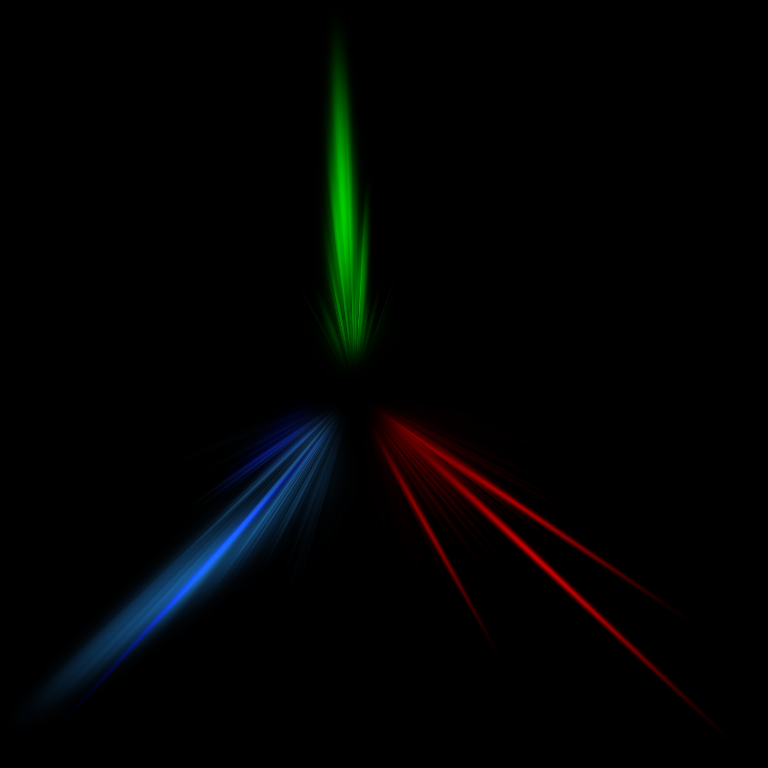
A WebGL 1 fragment shader for this background:

```glsl
precision highp float;
// Green, blue and red light streaks bursting from a dark hub on black.

uniform vec2 u_resolution;

const vec2 HUB = vec2(0.462, 0.491);
const float HUB_INNER = 0.025;    // radius where the fans start to glow
const float HUB_OUTER = 0.095;    // radius where the fans are fully lit
const float BEAM_TAPER = 0.6;     // share of width lost towards the tip
const float COARSE_STREAKS = 34.0; // streaks per radian
const float FINE_STREAKS = 95.0;

const vec3 GREEN = vec3(0.0, 0.86, 0.0);
const vec3 GREEN_DIM = vec3(0.0, 0.42, 0.0);
const vec3 GREEN_FAN = vec3(0.0, 0.20, 0.0);
const vec3 SKY = vec3(0.11, 0.42, 0.70);
const vec3 SKY_FAN = vec3(0.09, 0.25, 0.40);
const vec3 COBALT = vec3(0.0, 0.01, 0.62);
const vec3 NAVY = vec3(0.0, 0.0, 0.30);
const vec3 RED = vec3(0.80, 0.0, 0.0);
const vec3 RED_FAN = vec3(0.24, 0.0, 0.0);

float hash(float n) {
    return fract(sin(n * 127.1) * 4375.85);
}

float noise(float x) {
    float i = floor(x);
    float f = x - i;
    return mix(hash(i), hash(i + 1.0), f * f * (3.0 - 2.0 * f));
}

// Radial streak pattern, constant along each ray from the hub.
float streaks(float angle) {
    return 0.55 * noise(angle * COARSE_STREAKS + 200.0)
         + 0.45 * noise(angle * FINE_STREAKS + 700.0);
}

// Soft spindle from root to tip, brightest at the fraction peak.
float beam(vec2 p, vec2 root, vec2 tip, float width, float peak) {
    vec2 axis = tip - root;
    float len = length(axis);
    vec2 dir = axis / len;
    vec2 q = p - root;
    float t = dot(q, dir) / len;
    float across = (q.x * dir.y - q.y * dir.x)
                 / (width * (1.0 - BEAM_TAPER * clamp(t, 0.0, 1.0)));
    float along = smoothstep(0.0, peak, t) * (1.0 - smoothstep(peak, 1.0, t));
    return along * exp(-across * across);
}

// Short streaky spray around a middle direction.
float fan(vec2 q, float middle, float spread, float reach, float streak) {
    vec2 dir = vec2(cos(middle), sin(middle));
    float off = atan(dir.x * q.y - dir.y * q.x, dot(dir, q)) / spread;
    float r = length(q);
    float end = max(reach * (0.5 + streak), HUB_OUTER);
    float along = smoothstep(HUB_INNER, HUB_OUTER, r)
                * (1.0 - smoothstep(0.06, end, r));
    return along * exp(-off * off) * (0.3 + 1.4 * streak);
}

void main() {
    vec2 p = gl_FragCoord.xy / u_resolution;
    vec2 q = p - HUB;
    float streak = streaks(atan(q.y, q.x));
    float grain = 0.6 + 0.7 * streak;
    vec3 color = vec3(0.0);

    // Green plume and its narrow companion
    color += GREEN * grain
           * beam(p, vec2(0.454, 0.499), vec2(0.4375, 1.0), 0.021, 0.44);
    color += GREEN_DIM * grain
           * beam(p, vec2(0.4635, 0.518), vec2(0.4805, 0.779), 0.0085, 0.45);
    color += GREEN_FAN * fan(q, 1.62, 0.36, 0.13, streak);

    // Blue sheet, its bright thread and the dark fringe
    color += SKY * grain
           * beam(p, vec2(0.458, 0.430), vec2(0.0065, 0.043), 0.034, 0.48);
    color += COBALT
           * beam(p, vec2(0.449, 0.460), vec2(0.0586, 0.034), 0.0055, 0.45);
    color += NAVY * (0.2 + 1.3 * streak)
           * beam(p, vec2(0.425, 0.475), vec2(0.265, 0.345), 0.022, 0.40);
    color += SKY_FAN * fan(q, 4.03, 0.30, 0.25, streak);

    // Three thin red rays over a faint spray
    color += RED
           * beam(p, vec2(0.475, 0.483), vec2(0.975, 0.013), 0.0060, 0.45);
    color += 0.85 * RED
           * beam(p, vec2(0.475, 0.477), vec2(0.925, 0.173), 0.0055, 0.40);
    color += 0.65 * RED
           * beam(p, vec2(0.475, 0.460), vec2(0.660, 0.127), 0.0050, 0.45);
    color += RED_FAN * fan(q, -0.80, 0.32, 0.26, streak);

    gl_FragColor = vec4(min(color, 1.0), 1.0);
}
```
